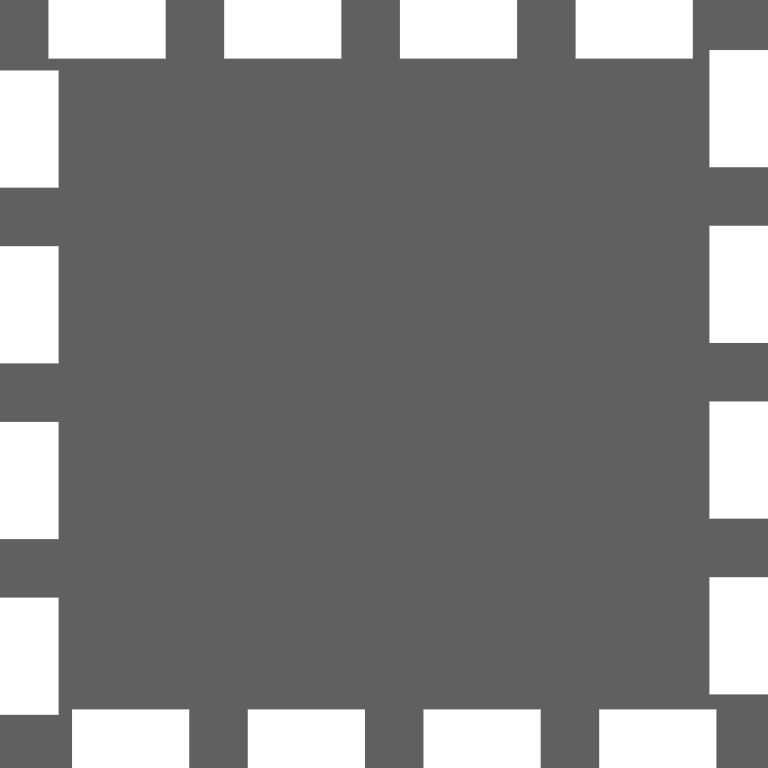
Give the GLSL for this pattern, as a Shadertoy shader.

```glsl
const vec3 GREY = vec3(0.376);
const vec3 WHITE = vec3(1.0);

const float DASH_LENGTH = 0.1526;
const float DASH_PERIOD = 0.2288;
const float DASH_DEPTH = 0.0763;
const float DASH_COUNT = 4.0;
const float FIRST_START = 0.0631;
const float START_DRIFT = 0.00205;

float boxDistance(vec2 p, vec2 halfSize) {
    vec2 d = abs(p) - halfSize;
    return length(max(d, 0.0)) + min(max(d.x, d.y), 0.0);
}

// A finite row of dashes: x runs along the edge, y runs inward
float dashRow(vec2 p, float start) {
    float along = p.x - start - 0.5 * DASH_LENGTH;
    float index = clamp(floor(along / DASH_PERIOD + 0.5), 0.0, DASH_COUNT - 1.0);
    vec2 local = vec2(along - index * DASH_PERIOD, p.y);
    return boxDistance(local, vec2(0.5 * DASH_LENGTH, DASH_DEPTH));
}

float coverage(float dist, float pixel) {
    return clamp(0.5 - dist / pixel, 0.0, 1.0);
}

void mainImage(out vec4 fragColor, in vec2 fragCoord) {
    vec2 uv = fragCoord / iResolution.xy;
    float pixel = 1.0 / min(iResolution.x, iResolution.y);

    // Walk the four edges clockwise from the top, turning a quarter each time
    vec2 edge = vec2(uv.x, 1.0 - uv.y);
    float dist = 1.0;
    for (int side = 0; side < 4; side++) {
        float start = FIRST_START + START_DRIFT * float(side);
        dist = min(dist, dashRow(edge, start));
        edge = vec2(edge.y, 1.0 - edge.x);
    }

    fragColor = vec4(mix(GREY, WHITE, coverage(dist, pixel)), 1.0);
}
```
